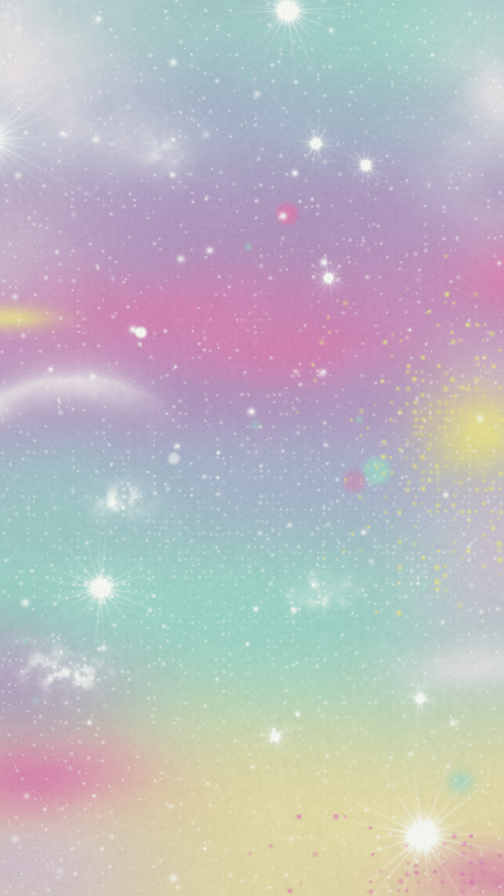
Reproduce this background procedurally as a WebGL 1 fragment shader.

```glsl
precision highp float;
// Pastel galaxy: drifting colour bands, soft clouds, star dust and lens-like flares.
uniform vec2 u_resolution;

const vec3 TEAL = vec3(0.61, 0.82, 0.77);
const vec3 BLUE = vec3(0.65, 0.69, 0.78);
const vec3 PURPLE = vec3(0.69, 0.59, 0.74);
const vec3 ORCHID = vec3(0.75, 0.56, 0.73);
const vec3 PINK = vec3(0.84, 0.49, 0.68);
const vec3 YELLOW = vec3(0.87, 0.84, 0.64);
const vec3 LEMON = vec3(0.89, 0.87, 0.55);
const vec3 LILAC = vec3(0.80, 0.74, 0.80);
const vec3 CLOUD = vec3(0.89, 0.87, 0.88);
const vec3 STAR = vec3(0.95, 0.96, 0.94);
const float WARP = 0.07;
const float RAY_WIDTH = 0.0016;
const float GRAIN = 0.025;

float hash(vec2 p) {
  return fract(sin(dot(p, vec2(127.1, 311.7))) * 43758.5453);
}

float noise(vec2 p) {
  vec2 i = floor(p), f = fract(p);
  f = f * f * (3.0 - 2.0 * f);
  return mix(mix(hash(i), hash(i + vec2(1, 0)), f.x),
             mix(hash(i + vec2(0, 1)), hash(i + 1.0), f.x), f.y);
}

float fbm(vec2 p) {
  float sum = 0.0, amp = 0.53;
  for (int i = 0; i < 4; i++) {
    sum += amp * noise(p);
    p = p * 2.03 + 17.0;
    amp *= 0.5;
  }
  return sum;
}

// Elliptical gaussian glow.
float glow(vec2 p, vec2 centre, vec2 radius) {
  vec2 d = (p - centre) / radius;
  return exp(-dot(d, d));
}

// Round spot with a softened rim.
float spot(vec2 p, vec2 centre, float radius) {
  return 1.0 - smoothstep(radius * 0.5, radius * 1.3, length(p - centre));
}

// Jittered dots on a grid; density is the share of occupied cells.
float dots(vec2 p, float cells, float radius, float density, float seed) {
  vec2 id = floor(p * cells), key = id + seed;
  vec2 centre = 0.3 + 0.4 * vec2(hash(key + 3.7), hash(key + 8.1));
  float r = length(fract(p * cells) - centre) / cells;
  float size = radius * (0.6 + 0.8 * hash(key + 5.3));
  return step(1.0 - density, hash(key)) * exp(-r * r / (size * size)) * (0.4 + 0.6 * hash(key + 2.9));
}

// Bright core crossed by thin rays of uneven length.
float flare(vec2 p, vec2 centre, float size, float seed) {
  vec2 d = p - centre;
  float r = length(d), sum = 1.3 * exp(-r * r / (size * size * 0.018));
  for (int i = 0; i < 12; i++) {
    float k = float(i), jitter = hash(vec2(k, seed));
    float angle = (k + 0.7 * jitter) * 0.2618;
    float across = abs(dot(d, vec2(-sin(angle), cos(angle))));
    float reach = size * (0.25 + 0.75 * hash(vec2(seed, k)));
    sum += 0.75 * exp(-across / RAY_WIDTH) * exp(-2.0 * r / reach) * (1.0 - smoothstep(0.5, 1.4, r / size));
  }
  return sum + 0.2 * exp(-r * 5.0 / size);
}

// Vertical run of colour bands, from the bottom up.
vec3 bands(float y) {
  vec3 c = mix(YELLOW, TEAL, smoothstep(0.16, 0.57, y));
  c = mix(c, BLUE, smoothstep(0.60, 0.84, y));
  c = mix(c, PURPLE, smoothstep(0.83, 1.0, y));
  c = mix(c, ORCHID, smoothstep(0.98, 1.1, y));
  c = mix(c, PURPLE, smoothstep(1.12, 1.34, y));
  c = mix(c, BLUE, smoothstep(1.32, 1.54, y));
  return mix(c, mix(BLUE, TEAL, 0.6), smoothstep(1.54, 1.74, y));
}

void main() {
  // Width spans 0..1; height is rescaled to span 0..16/9.
  vec2 p = gl_FragCoord.xy / u_resolution * vec2(1.0, 1.7778);
  float cloud = fbm(p * 7.0 + 4.0);
  vec2 q = p + WARP * (vec2(fbm(p * 4.0), fbm(p * 4.0 + 31.0)) - 0.5);
  vec3 col = bands(q.y);

  // Broad colour washes.
  col = mix(col, TEAL, 0.85 * glow(q, vec2(0.80, 1.70), vec2(0.28, 0.15)));
  col = mix(col, TEAL, 0.60 * glow(q, vec2(0.08, 0.78), vec2(0.28, 0.12)));
  col = mix(col, PINK, 0.65 * glow(q, vec2(0.30, 1.17), vec2(0.34, 0.08)));
  col = mix(col, PINK, 0.65 * glow(q, vec2(0.58, 1.09), vec2(0.20, 0.06)));
  col = mix(col, PINK, 0.95 * glow(q, vec2(1.02, 1.24), vec2(0.15, 0.08)));
  col = mix(col, LILAC, 0.75 * glow(q, vec2(0.0, 1.27), vec2(0.16, 0.14)));
  col = mix(col, LILAC, 0.85 * glow(q, vec2(1.0, 0.66), vec2(0.20, 0.24)));
  col = mix(col, LILAC, 0.60 * glow(q, vec2(0.98, 1.04), vec2(0.16, 0.12)));
  col = mix(col, PURPLE, 0.80 * glow(q, vec2(0.0, 0.41), vec2(0.24, 0.12)));
  col = mix(col, LILAC, 0.90 * glow(q, vec2(0.02, 0.05), vec2(0.28, 0.15)));
  col = mix(col, PINK, 0.85 * glow(q, vec2(0.06, 0.24), vec2(0.22, 0.08)));
  col = mix(col, PINK, 0.70 * glow(q, vec2(1.0, 0.02), vec2(0.18, 0.06)));

  // Cloud banks, wisps and the crested cloud on the left.
  float white = glow(q, vec2(0.05, 1.68), vec2(0.21, 0.18)) * (0.45 + 0.8 * cloud);
  white += glow(q, vec2(0.98, 1.58), vec2(0.14, 0.20)) * (0.25 + 0.9 * cloud);
  white += 0.7 * glow(q, vec2(0.25, 1.49), vec2(0.16, 0.06)) * cloud;
  white += 0.9 * glow(q, vec2(0.94, 0.45), vec2(0.13, 0.05)) * (0.3 + cloud);
  float crest = p.y - 1.03 + 1.7 * pow(p.x - 0.15, 2.0) + 0.03 * (cloud - 0.5);
  float bank = crest > 0.0 ? exp(-crest / 0.025) : exp(-crest * crest / 0.0025);
  white += bank * (1.0 - smoothstep(0.18, 0.38, p.x)) * (0.6 + 0.5 * cloud);
  col = mix(col, CLOUD, clamp(white, 0.0, 0.95));

  // Paint spots and yellow bursts.
  col = mix(col, LEMON, 0.95 * glow(q, vec2(0.94, 0.93), vec2(0.10, 0.09)));
  col = mix(col, LEMON, 0.85 * glow(p, vec2(0.02, 1.147), vec2(0.085, 0.023)));
  col = mix(col, TEAL, 0.85 * spot(p, vec2(0.747, 0.843), 0.029));
  col = mix(col, PINK, 0.45 * spot(p, vec2(0.703, 0.823), 0.024));
  col = mix(col, PINK, 0.85 * spot(p, vec2(0.570, 1.353), 0.023));
  col = mix(col, TEAL, 0.70 * glow(p, vec2(0.915, 0.226), vec2(0.026, 0.024)));
  float spatter = glow(p, vec2(0.93, 0.91), vec2(0.19, 0.21));
  col = mix(col, LEMON, dots(p, 65.0, 0.0038, 0.6 * spatter, 11.0));
  col = mix(col, PINK, dots(p, 55.0, 0.004, 0.4 * glow(p, vec2(0.88, 0.03), vec2(0.22, 0.09)), 23.0));
  col = mix(col, TEAL, 0.8 * dots(p, 9.0, 0.007, 0.08, 41.0));

  // Star dust, denser over the middle and the teal band.
  float dust = 0.12 + 0.3 * glow(p, vec2(0.48, 0.66), vec2(0.5, 0.24));
  float light = 0.6 * dots(p, 80.0, 0.0023, dust, 1.0) + 0.7 * dots(p, 38.0, 0.003, 0.15, 5.0);
  light += dots(p, 13.0, 0.0055, 0.17, 9.0);

  // Speckled puffs.
  float puffs = glow(q, vec2(0.25, 0.79), vec2(0.05, 0.033)) + glow(q, vec2(0.64, 0.62), vec2(0.05, 0.03));
  puffs += glow(q, vec2(0.12, 0.45), vec2(0.085, 0.045)) + 0.6 * glow(q, vec2(0.33, 1.47), vec2(0.035));
  light += puffs * (0.25 + 0.8 * smoothstep(0.35, 0.75, fbm(p * 45.0)));
  light += spot(p, vec2(0.28, 1.118), 0.012) + 0.6 * spot(p, vec2(0.345, 0.868), 0.012);

  // Flares, from the grand ones to the twinkles.
  light += flare(p, vec2(0.839, 0.120), 0.23, 2.0) + flare(p, vec2(0.200, 0.611), 0.14, 5.0);
  light += flare(p, vec2(0.571, 1.757), 0.15, 7.0) + 0.6 * flare(p, vec2(-0.02, 1.50), 0.32, 4.0);
  light += flare(p, vec2(0.627, 1.493), 0.06, 8.0) + flare(p, vec2(0.726, 1.450), 0.06, 3.0);
  light += flare(p, vec2(0.546, 0.316), 0.05, 6.0) + flare(p, vec2(0.834, 0.392), 0.05, 9.0);
  light += flare(p, vec2(0.652, 1.226), 0.05, 1.0);
  col = mix(col, STAR, clamp(light, 0.0, 1.0));

  col += GRAIN * (noise(p * 190.0) + cloud - 1.0);
  gl_FragColor = vec4(col, 1.0);
}
```
